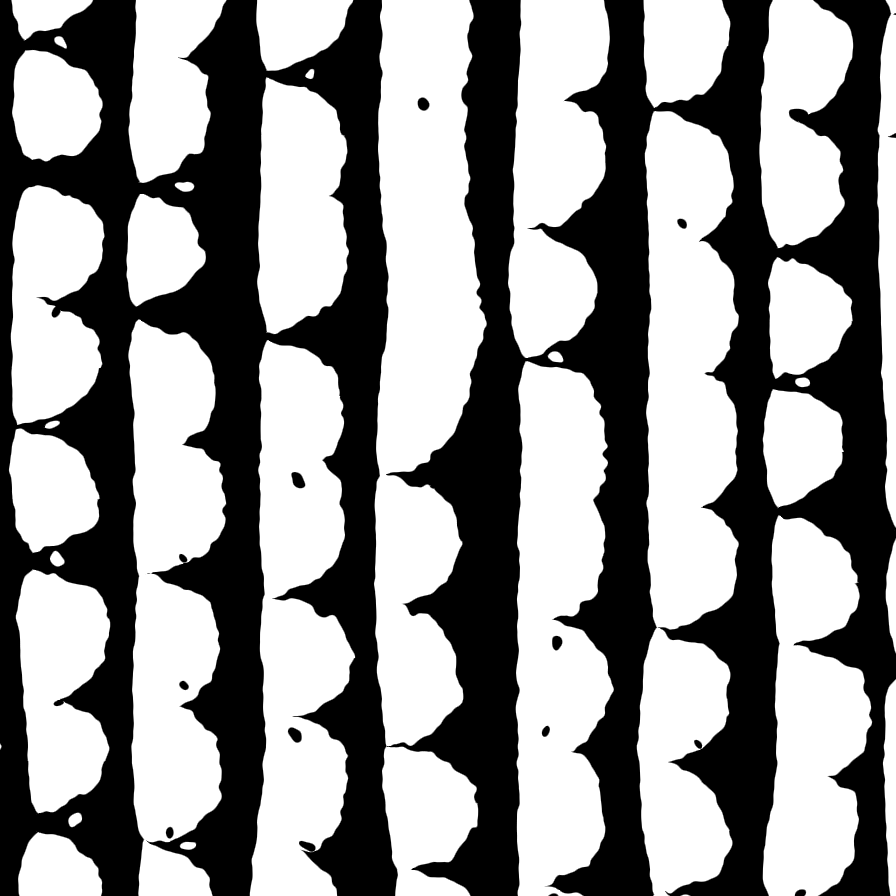
Give the GLSL for this pattern, as a Shadertoy shader.

```glsl
// Ragged white columns on black, pinched at regular steps into bead-like cells.
// Each column has two noisy edges; cusped notches bite in from the right,
// and hashed dark flecks and light islands break up the cells.

#define PITCH 0.1375       // column spacing
#define FIRST_EDGE 0.022   // left edge of the first column
#define WIDTH 0.096        // column width before notching
#define CELL 0.146         // notch spacing down a column
#define FIRST_NOTCH 0.046  // first notch, measured from the top
#define STAGGER 0.0156     // notch shift per column
#define NOTCH_SIZE 0.019   // falloff of a notch along the edge
#define ROUGHNESS 0.015    // fine edge wobble
#define DRIFT 0.024        // slow edge wander
#define FLECK_CHANCE 0.38
#define ISLAND_CHANCE 0.3

const float TAU = 6.2831853;

float hash(vec2 p) {
    return fract(sin(dot(p, vec2(127.1, 311.7))) * 43758.5453);
}

float noise(vec2 p) {
    vec2 i = floor(p), f = fract(p);
    f = f * f * (3.0 - 2.0 * f);
    return mix(mix(hash(i), hash(i + vec2(1, 0)), f.x),
               mix(hash(i + vec2(0, 1)), hash(i + vec2(1, 1)), f.x), f.y);
}

// Two octaves centred on zero
float roughNoise(vec2 p) {
    return 0.65 * noise(p) + 0.35 * noise(p * 2.3 + 17.0) - 0.5;
}

// Distance to a slanted oval
float oval(vec2 p, float angle, float radius) {
    float c = cos(angle), s = sin(angle);
    p = mat2(c, -s, s, c) * p;
    return length(p * vec2(0.7, 1.1)) - radius;
}

// Positive inside the white of column k; p.y runs down from the top
float column(vec2 p, float k) {
    vec2 rough = ROUGHNESS * vec2(roughNoise(p * 48.0), roughNoise(p * 48.0 + 71.0));

    // Wandering edges
    float base = FIRST_EDGE + PITCH * k - 0.012 * sin(TAU * k / 7.0);
    float left = base + DRIFT * (noise(vec2(k * 7.3, p.y * 6.0)) - 0.5);
    float right = left + WIDTH + DRIFT * (noise(vec2(k * 5.1 + 40.0, p.y * 8.0)) - 0.5);

    // Nearest notch
    float start = FIRST_NOTCH + STAGGER * k;
    float row = floor((p.y - start) / CELL + 0.5);
    vec2 id = vec2(k, row);
    float notchY = start + CELL * row + 0.018 * (hash(id + 3.7) - 0.5);
    float away = abs(p.y + rough.y - notchY);
    float bite = max(exp(-away / NOTCH_SIZE) - exp(-0.5 * CELL / NOTCH_SIZE), 0.0);

    // Outer columns pinch fully apart more often than the middle ones
    float depth = 0.75 + 0.3 * cos(TAU * k / 6.0) + 1.15 * (hash(id + 9.2) - 0.5);
    depth = clamp(depth, 0.0, 1.6);
    right -= WIDTH * depth * bite;
    left += WIDTH * 0.45 * max(depth - 0.75, 0.0) * bite;
    float d = min(p.x + 0.4 * rough.x - left, right - p.x - rough.x);

    // Dark flecks near the notch tips
    vec2 centre = vec2(base + WIDTH * mix(0.3, 0.7, hash(id + 21.0)),
                       notchY + 0.05 * (hash(id + 33.0) - 0.5));
    float size = mix(0.004, 0.008, pow(hash(id + 45.0), 2.0));
    float fleck = oval(p + 0.5 * rough - centre, TAU * hash(id + 57.0), size);
    if (hash(id + 63.0) < FLECK_CHANCE) d = min(d, fleck);

    // Light islands inside deep notches
    vec2 islandAt = vec2(base + WIDTH * mix(0.4, 0.7, hash(id + 75.0)), notchY);
    float island = oval(p + rough - islandAt, TAU * hash(id + 81.0), 0.006);
    if (depth > 0.9 && hash(id + 93.0) < ISLAND_CHANCE) d = max(d, -island);
    return d;
}

void mainImage(out vec4 fragColor, in vec2 fragCoord) {
    vec2 p = fragCoord / iResolution.xy;
    p.y = 1.0 - p.y;

    // Join the nearby columns
    float k = floor((p.x - FIRST_EDGE) / PITCH);
    float d = -1.0;
    for (int i = -1; i <= 1; i++) d = max(d, column(p, k + float(i)));

    // Antialiased black and white
    float white = clamp(0.5 + d / max(fwidth(d), 1e-5), 0.0, 1.0);
    fragColor = vec4(vec3(white), 1.0);
}
```
